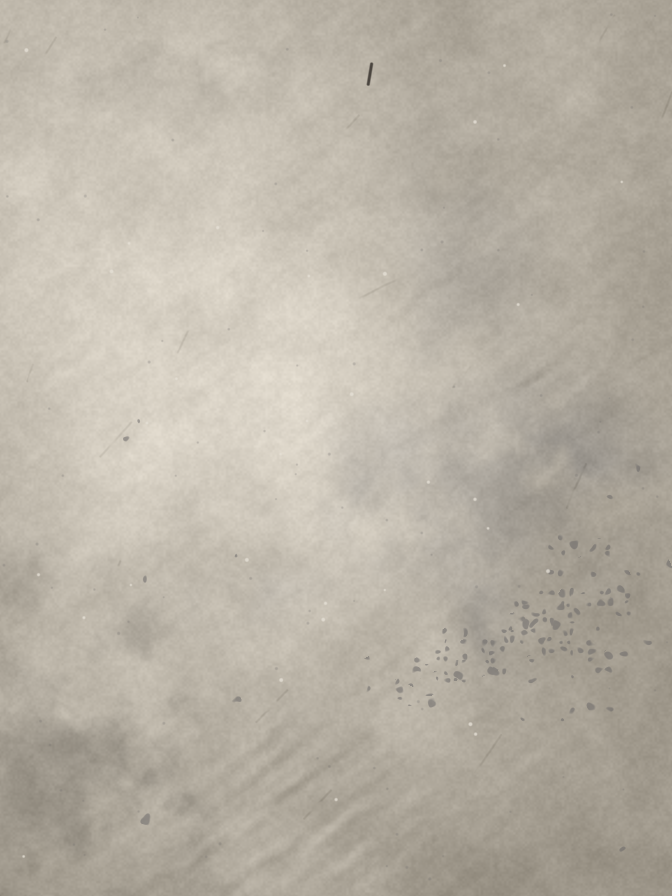
Write a Shadertoy shader that draws this texture.

```glsl
const vec3 WARM_OFFSET = vec3(0.0, -0.027, -0.077);
const vec3 COOL_SHIFT = vec3(-0.012, -0.003, 0.020);
const vec3 PIT_COLOR = vec3(0.42, 0.41, 0.41);
const vec3 FLECK_COLOR = vec3(0.90, 0.88, 0.84);
const vec3 CHIP_COLOR = vec3(0.24, 0.22, 0.20);

float hash(vec2 p) {
    vec3 q = fract(vec3(p.xyx) * 0.1031);
    q += dot(q, q.yzx + 33.33);
    return fract((q.x + q.y) * q.z);
}

float noise(vec2 p) {
    vec2 i = floor(p), f = fract(p);
    f = f * f * (3.0 - 2.0 * f);
    float low = mix(hash(i), hash(i + vec2(1, 0)), f.x);
    float high = mix(hash(i + vec2(0, 1)), hash(i + vec2(1, 1)), f.x);
    return mix(low, high, f.y);
}

float fbm(vec2 p) {
    float sum = 0.0, amp = 0.5;
    for (int i = 0; i < 6; i++) {
        sum += amp * noise(p);
        p = mat2(1.6, 1.2, -1.2, 1.6) * p + 17.3;
        amp *= 0.52;
    }
    return sum;
}

vec2 rotate(vec2 p, float angle) {
    float c = cos(angle), s = sin(angle);
    return vec2(c * p.x + s * p.y, c * p.y - s * p.x);
}

// Soft elliptical region, tilted by an angle
float blob(vec2 p, vec2 center, vec2 radius, float angle) {
    vec2 q = rotate(p - center, angle) / radius;
    return exp(-dot(q, q));
}

float segment(vec2 p, vec2 a, vec2 b) {
    vec2 d = b - a;
    return length(p - a - d * clamp(dot(p - a, d) / dot(d, d), 0.0, 1.0));
}

// One jittered round speck in a share of the grid cells
float specks(vec2 p, float scale, float share, float radius, float px) {
    vec2 cell = floor(p * scale);
    vec2 jitter = 0.3 + 0.4 * vec2(hash(cell + 3.7), hash(cell + 9.1));
    float size = radius * (0.5 + 0.5 * hash(cell + 21.0));
    float d = (length(fract(p * scale) - jitter) - size) / scale;
    return step(hash(cell + 40.0), share) * (1.0 - smoothstep(-px, px, d));
}

// Embossed streaks left by a trowel
float trowel(vec2 p, float angle) {
    vec2 q = rotate(p, angle);
    q.y += 0.025 * fbm(p * 14.0);
    vec2 stretch = vec2(11.0, 62.0);
    return noise(q * stretch) - noise((q + vec2(0.002, 0.008)) * stretch);
}

// Faint short scratches, mostly leaning to the right
float scratches(vec2 p, float px) {
    float mask = 0.0;
    for (int i = 0; i < 16; i++) {
        float k = float(i);
        vec2 a = vec2(hash(vec2(k, 5.0)), 1.33 * hash(vec2(k, 8.0)));
        float angle = 0.4 + 0.9 * hash(vec2(k, 12.0));
        vec2 b = a + (0.02 + 0.05 * hash(vec2(k, 15.0))) * vec2(cos(angle), sin(angle));
        float d = segment(p + 0.006 * (fbm(p * 25.0) - 0.5), a, b);
        mask = max(mask, 1.0 - smoothstep(0.0, 0.0015 + px, d));
    }
    return mask * smoothstep(0.3, 0.6, noise(p * 60.0));
}

void mainImage(out vec4 fragColor, in vec2 fragCoord) {
    vec2 p = fragCoord / iResolution.x;
    float px = 1.0 / iResolution.x;
    vec2 warped = p + 0.12 * (vec2(fbm(p * 5.0), fbm(p * 5.0 + 31.0)) - 0.5);

    // Lamp light falling off toward the corners
    float falloff = length((p - vec2(0.28, 0.83)) * vec2(1.0, 0.9));
    float value = mix(0.825, 0.635, smoothstep(0.05, 0.92, falloff));

    // Cloudy stains: a cool diagonal band and a mottled lower left
    float cool = blob(warped, vec2(0.86, 0.64), vec2(0.17, 0.10), -0.4)
        + 0.7 * blob(warped, vec2(0.58, 0.60), vec2(0.16, 0.10), -0.5)
        + 0.8 * blob(warped, vec2(0.75, 0.44), vec2(0.05, 0.11), 0.2)
        + 0.5 * blob(warped, vec2(0.38, 0.44), vec2(0.09, 0.04), 0.2)
        + 0.4 * blob(warped, vec2(0.68, 0.95), vec2(0.10, 0.20), 0.0);
    cool *= smoothstep(0.25, 0.70, fbm(p * 9.0 + 4.0));
    float mottled = blob(warped, vec2(0.17, 0.24), vec2(0.22, 0.26), 0.3)
        + 0.5 * blob(warped, vec2(0.25, 1.28), vec2(0.25, 0.08), 0.0);
    mottled *= smoothstep(0.40, 0.72, fbm(p * 10.0 + 50.0));
    value -= 0.12 * cool + 0.12 * mottled;
    value += 0.15 * (fbm(warped * 4.5 + 9.0) - 0.5);
    value += 0.07 * (fbm(p * 22.0) - 0.5);

    // Surface relief and fine grain
    float strokes = blob(warped, vec2(0.46, 0.12), vec2(0.20, 0.13), 0.6)
        + 0.6 * blob(warped, vec2(0.84, 0.77), vec2(0.06, 0.03), 0.0);
    value += trowel(p, 0.65) * (0.02 + 0.13 * strokes);
    value += 0.028 * (noise(p * 130.0) - 0.5) + 0.030 * (noise(p * 290.0) - 0.5);
    value -= 0.06 * scratches(p, px);
    vec3 color = value + WARM_OFFSET + COOL_SHIFT * min(cool + 0.3 * mottled, 1.0);

    // Dark pits in clusters, sparse flecks and one loose chip
    float cluster = blob(p, vec2(0.77, 0.39), vec2(0.06, 0.04), 0.3)
        + blob(p, vec2(0.88, 0.42), vec2(0.07, 0.09), 0.0)
        + blob(p, vec2(0.65, 0.33), vec2(0.08, 0.03), 0.2);
    vec2 ragged = p + 0.008 * (vec2(noise(p * 90.0), noise(p * 90.0 + 7.0)) - 0.5);
    float pits = specks(ragged, 70.0, 0.55 * cluster, 0.32, px);
    pits = max(pits, specks(ragged + 0.37, 42.0, 0.35 * cluster, 0.28, px));
    pits = max(pits, 0.5 * specks(p, 60.0, 0.02, 0.13, px));
    color = mix(color, PIT_COLOR, 0.55 * pits);
    color = mix(color, FLECK_COLOR, 0.8 * specks(p + 0.13, 45.0, 0.012, 0.13, px));
    float chip = segment(p, vec2(0.548, 1.208), vec2(0.553, 1.238)) - 0.0022;
    color = mix(color, CHIP_COLOR, 0.9 * (1.0 - smoothstep(-px, px, chip)));

    fragColor = vec4(clamp(color, 0.0, 1.0), 1.0);
}
```
